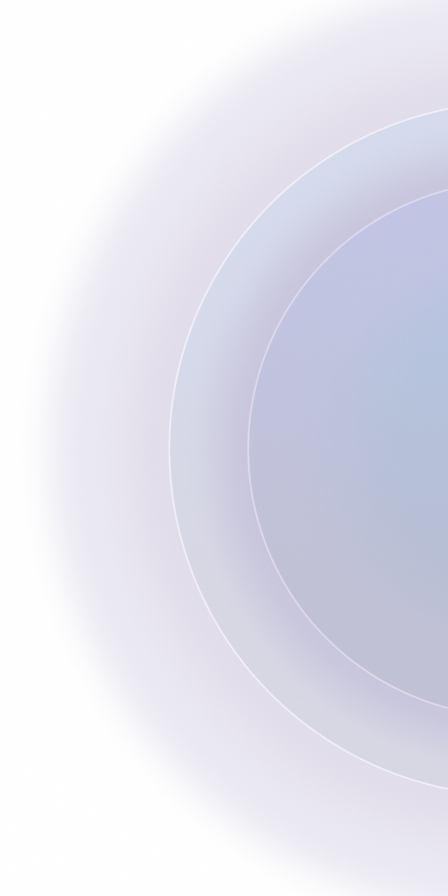
Reproduce this background procedurally as a WebGL 1 fragment shader.

```glsl
precision highp float;
// Soft concentric lilac and blue discs with fine pale rims, glowing from the right edge over white.
uniform vec2 u_resolution;

// Anti-aliased disc coverage
float disc(float r, float radius, float px) {
  return smoothstep(radius + px, radius - px, r);
}

// Thin circular line
float rim(float r, float radius, float px) {
  return 1.0 - smoothstep(0.0, 0.0008 + px, abs(r - radius));
}

void main() {
  // Lengths are in canvas heights
  vec2 p = gl_FragCoord.xy / u_resolution.y;
  float px = 1.0 / u_resolution.y;
  float r = length(p - vec2(0.576, 0.499));
  float blueness = smoothstep(0.3, 0.8, p.y);

  // Outer halo, pinker toward the ring, fading into white
  vec3 halo = mix(vec3(0.882, 0.867, 0.922), vec3(0.918, 0.910, 0.945),
                  smoothstep(0.387, 0.48, r));
  vec3 color = mix(vec3(0.997), halo, smoothstep(0.56, 0.48, r));

  // Middle ring, shaded toward the inner disc
  vec3 ringEdge = mix(vec3(0.845, 0.845, 0.895), vec3(0.835, 0.855, 0.925), blueness);
  vec3 ring = mix(vec3(0.785, 0.775, 0.865), ringEdge, smoothstep(0.295, 0.375, r));
  color = mix(color, ring, disc(r, 0.387, px));

  // Inner disc, grey below and blue above, with a soft core
  vec3 inner = mix(vec3(0.758, 0.758, 0.838), vec3(0.757, 0.772, 0.890), blueness);
  vec3 core = mix(vec3(0.715, 0.745, 0.825), vec3(0.710, 0.775, 0.890), blueness);
  inner = mix(inner, core, smoothstep(0.26, 0.12, r));
  color = mix(color, inner, disc(r, 0.299, px));

  // Pale rims
  color = mix(color, vec3(0.975, 0.965, 0.985), 0.75 * rim(r, 0.387, px));
  color = mix(color, vec3(0.930, 0.900, 0.955), 0.65 * rim(r, 0.299, px));

  // Slight grain against banding
  float grain = fract(sin(dot(floor(p * 512.0), vec2(12.9898, 78.233))) * 43758.5453);
  gl_FragColor = vec4(color + (grain - 0.5) / 255.0, 1.0);
}
```
